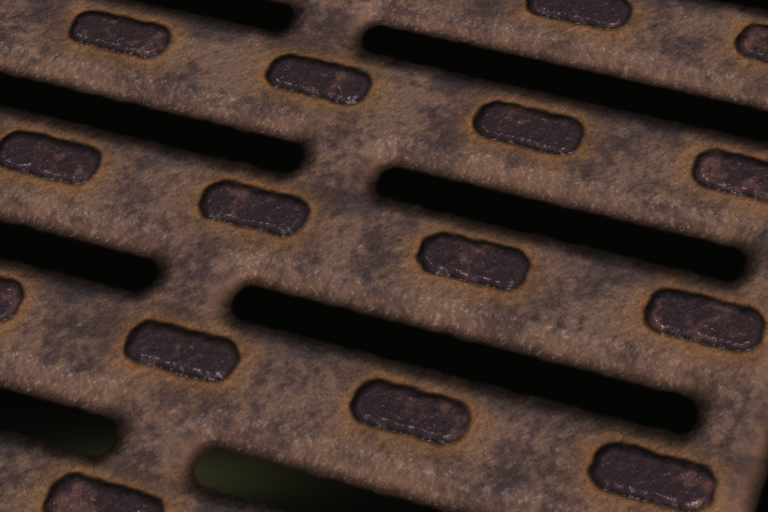
Give the GLSL for this pattern, as a Shadertoy shader.

```glsl
// Rusty cast-iron drain grate: staggered slots between bars studded with raised pads, in perspective.

const float COLUMN_STEP = 1.42;   // pad spacing along a bar; bars are 1.0 apart
const float SLOT_OFFSET = 0.61;   // slot centre relative to its bar
const float GRATE_EDGE = 2.42 * COLUMN_STEP;

vec2 hash2(vec2 p) {
    vec3 q = fract(p.xyx * vec3(0.1031, 0.1030, 0.0973));
    q += dot(q, q.yzx + 33.33);
    return fract((q.xx + q.yz) * q.zy);
}

float gradientNoise(vec2 p) {
    vec2 i = floor(p), f = p - i;
    vec2 u = f * f * f * (f * (f * 6.0 - 15.0) + 10.0);
    vec2 o = vec2(0.0, 1.0);
    float a = dot(hash2(i) * 2.0 - 1.0, f);
    float b = dot(hash2(i + o.yx) * 2.0 - 1.0, f - o.yx);
    float c = dot(hash2(i + o.xy) * 2.0 - 1.0, f - o.xy);
    float d = dot(hash2(i + o.yy) * 2.0 - 1.0, f - o.yy);
    return mix(mix(a, b, u.x), mix(c, d, u.x), u.y);
}

float fbm(vec2 p) {
    float sum = 0.0, amp = 1.0;
    for (int k = 0; k < 4; k++) {
        sum += amp * gradientNoise(p);
        p = mat2(1.6, 1.2, -1.2, 1.6) * p + 7.3;
        amp *= 0.55;
    }
    return sum;
}

float roundedBox(vec2 p, vec2 halfSize, float radius) {
    vec2 q = abs(p) - halfSize + radius;
    return length(max(q, 0.0)) + min(max(q.x, q.y), 0.0) - radius;
}

// Screen to the plane of the grate, undoing the perspective
vec2 toGrate(vec2 screen) {
    mat3 view = mat3(0.402, 0.0922, -0.026,
                     -0.159, 0.244, -0.0515,
                     0.498, 0.406, 1.0);
    vec3 q = inverse(view) * vec3(screen, 1.0);
    return q.xy / q.z * vec2(COLUMN_STEP, 1.0);
}

// Two slots per row, split by a web that shifts from row to row
float slotDistance(vec2 p) {
    float row = round(p.y - SLOT_OFFSET);
    float web = 0.1 - 0.18 * cos(3.14159 * row) - 0.19 * step(0.5, row);
    float x = p.x / COLUMN_STEP;
    vec2 span = x < web ? vec2(-4.0, web - 0.18) : vec2(web + 0.18, 2.1);
    span *= COLUMN_STEP;
    vec2 centre = vec2(0.5 * (span.x + span.y), row + SLOT_OFFSET);
    float slot = roundedBox(p - centre, vec2(0.5 * (span.y - span.x), 0.115), 0.1);
    return min(slot, GRATE_EDGE - p.x);
}

float padDistance(vec2 p) {
    vec2 cell = round(p / vec2(COLUMN_STEP, 1.0));
    vec2 vary = hash2(cell + 19.0) - 0.5;
    vec2 local = p - cell * vec2(COLUMN_STEP, 1.0) - 0.02 * vary;
    return roundedBox(local, vec2(0.34, 0.138) + 0.015 * vary.yx, 0.12)
         + 0.018 * gradientNoise(p * 11.0);
}

// Rounded lip, wider on the far and left sides of each slot
float lipHeight(vec2 p) {
    return smoothstep(-0.06, 0.17, slotDistance(p + vec2(0.05, 0.06)));
}

float surfaceHeight(vec2 p) {
    float pad = 1.0 - smoothstep(-0.055, 0.015, padDistance(p));
    return 0.12 * lipHeight(p) + 0.045 * pad + 0.008 * fbm(p * 17.0);
}

vec3 surfaceNormal(vec2 p, float e) {
    float h = surfaceHeight(p);
    vec2 slope = vec2(surfaceHeight(p + vec2(e, 0.0)), surfaceHeight(p + vec2(0.0, e))) - h;
    return normalize(vec3(-slope / e, 1.0));
}

vec3 ironColour(vec2 p, float slot, float pad) {
    float stain = fbm(p * 2.6) + 0.7 * fbm(p * 13.0 + 4.0);
    vec3 colour = mix(vec3(0.25, 0.20, 0.20), vec3(0.42, 0.325, 0.28), smoothstep(-0.55, 0.4, stain));
    // Sooty strip on the far half of each bar
    float across = p.y - SLOT_OFFSET - round(p.y - SLOT_OFFSET);
    float soot = smoothstep(0.1, 0.15, across) * (1.0 - smoothstep(0.17, 0.34, across));
    colour = mix(colour, vec3(0.21, 0.18, 0.19), soot * smoothstep(-0.5, 0.4, fbm(p * 4.0 + 9.0)));
    // Fresh rust on lips and around pads
    colour = mix(colour, vec3(0.43, 0.30, 0.23), 0.6 * (1.0 - lipHeight(p)));
    float halo = exp(-12.0 * max(pad - 0.01, 0.0)) * (0.75 + 0.5 * fbm(p * 6.0));
    colour = mix(colour, vec3(0.51, 0.345, 0.21), clamp(halo, 0.0, 0.85));
    // Worn dark pads with a thin shadowed outline
    vec3 worn = mix(vec3(0.19, 0.145, 0.155), vec3(0.33, 0.235, 0.22), smoothstep(0.0, 0.65, stain));
    colour = mix(colour, worn, 1.0 - smoothstep(-0.012, 0.012, pad));
    colour *= 1.0 - 0.45 * exp(-pow(pad / 0.018, 2.0));
    return colour * mix(0.35, 1.0, smoothstep(-0.01, 0.1, slot));
}

void mainImage(out vec4 fragColor, in vec2 fragCoord) {
    vec2 screen = vec2(fragCoord.x, iResolution.y - fragCoord.y) / iResolution.y;
    vec2 p = toGrate(screen);
    float slot = slotDistance(p) + 0.02 * gradientNoise(p * 8.0);
    float pad = padDistance(p);

    // Low sun from the near right
    vec3 light = normalize(vec3(0.4, 0.35, 0.85));
    vec3 halfway = normalize(light + vec3(0.0, 0.5, 0.85));
    vec3 normal = surfaceNormal(p, 0.012);
    float diffuse = clamp(dot(normal, light) / light.z, 0.0, 1.3);
    float gloss = mix(0.16, 0.42, 1.0 - smoothstep(-0.02, 0.02, pad));
    float sparkle = smoothstep(-0.35, 0.5, fbm(p * 30.0));
    float glint = pow(max(dot(normal, halfway), 0.0), 36.0) * gloss * sparkle;
    vec3 iron = ironColour(p, slot, pad) * mix(0.3, 1.0, diffuse) + glint * vec3(0.9, 0.88, 0.95);

    // Dark pit with faint mossy light at the near left
    vec2 fromMoss = (screen - vec2(0.3, 0.93)) / vec2(0.28, 0.07);
    vec3 pit = vec3(0.02, 0.02, 0.017) + vec3(0.16, 0.16, 0.09) * exp(-dot(fromMoss, fromMoss));
    fragColor = vec4(mix(pit, iron, smoothstep(-0.014, 0.014, slot)), 1.0);
}
```
